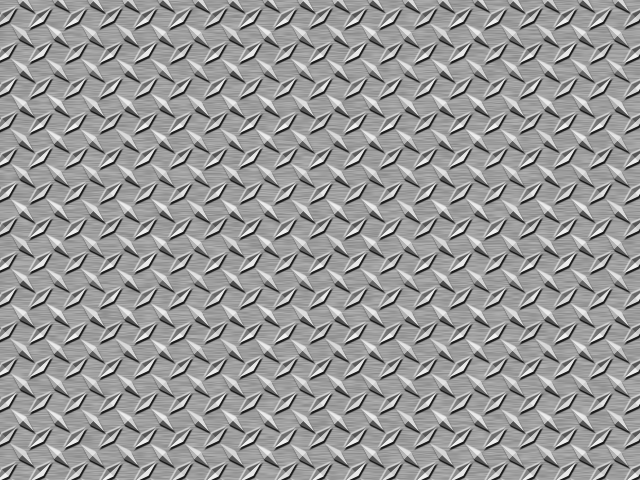
Reproduce this texture procedurally as a Shadertoy shader.

```glsl
// Brushed steel tread plate: two interleaved square lattices of raised
// lozenges, leaning opposite ways. Each stud is a four-facet pyramid with
// a lit rim and a cast shadow; stretched value noise makes the brushing.

#define ACROSS 18.29              // lattice cells across the canvas
#define STUD_SIZE vec2(.44, .14)  // half length and half width, in cells
#define SHADOW_SHIFT vec2(.028, -.058)
#define RIM_SHIFT vec2(-.025, .035)
#define STEEL .618
#define RIM_TONE .85
#define SHADOW_TONE .1
#define BRUSH_STRENGTH .15
#define FACET_VARIATION .12
#define JITTER .03
#define TIP_ROUNDING .012

float hash(vec2 p) {
    vec3 q = fract(p.xyx * vec3(.1031, .1030, .0973));
    q += dot(q, q.yzx + 33.33);
    return fract((q.x + q.y) * q.z);
}

float valueNoise(vec2 p) {
    vec2 i = floor(p), f = fract(p);
    f = f * f * (3. - 2. * f);
    return mix(mix(hash(i), hash(i + vec2(1, 0)), f.x),
               mix(hash(i + vec2(0, 1)), hash(i + vec2(1, 1)), f.x), f.y);
}

// Horizontal scratches of two lengths, centred on zero
float brushing(vec2 p) {
    float fine = valueNoise(p * vec2(4., 46.));
    float broad = valueNoise(p * vec2(2., 27.) + 71.);
    return .75 * fine + .25 * broad - .5;
}

// Coordinates along and across the stud's long axis
vec2 toAxis(vec2 p, vec2 axis) {
    return vec2(dot(p, axis), dot(p, vec2(-axis.y, axis.x)));
}

// Rhombus with slightly rounded corners
float lozenge(vec2 p) {
    vec2 q = sqrt(p * p + TIP_ROUNDING * TIP_ROUNDING);
    return dot(q - vec2(STUD_SIZE.x + TIP_ROUNDING, 0), normalize(STUD_SIZE.yx));
}

float coverage(float d, float softness) {
    return smoothstep(softness, -softness, d);
}

// Facet tones: x, y lie below the ridge and z, w above it, start to end
float facetTone(vec2 p, vec4 tones, vec2 id, float px) {
    vec4 wear = vec4(hash(id + 3.), hash(id + 17.),
                     hash(id + 29.), hash(id + 41.)) - .5;
    tones += FACET_VARIATION * wear;
    vec2 side = smoothstep(-px, px, p);
    return mix(mix(tones.x, tones.y, side.x),
               mix(tones.z, tones.w, side.x), side.y);
}

float addStuds(float tone, vec2 p, vec2 origin, vec2 axis, vec4 facets, float px) {
    vec2 cell = floor(p - origin + .5);
    vec2 id = mod(cell, 3.) + 10. * origin;  // variation recurs every 3 cells
    vec2 local = p - origin - cell;
    local -= JITTER * (vec2(hash(id), hash(id + 7.)) - .5);

    vec2 q = toAxis(local, axis);
    float body = lozenge(q);
    float shadow = lozenge(toAxis(local - SHADOW_SHIFT, axis));
    float rim = lozenge(toAxis(local - RIM_SHIFT, axis));

    // Soft contact shade, lit rim, cast shadow, then the stud itself
    tone *= 1. - .22 * coverage(shadow - .015, .035);
    tone = mix(tone, RIM_TONE, .9 * coverage(rim, max(.025, .7 * px)));
    tone = mix(tone, SHADOW_TONE, coverage(shadow, max(.022, .7 * px)));
    float face = facetTone(q, facets, id, .5 * px);
    face = mix(face, RIM_TONE, .4 * smoothstep(-.03, 0., body) * step(0., q.y));
    return mix(tone, face, coverage(body, .6 * px));
}

void mainImage(out vec4 fragColor, in vec2 fragCoord) {
    float px = ACROSS / iResolution.x;
    vec2 p = fragCoord * px;

    float grain = brushing(p);
    float tone = STEEL + BRUSH_STRENGTH * grain;

    // Studs rising to the right, then studs falling to the right
    tone = addStuds(tone, p, vec2(.155, .214), normalize(vec2(.31, .285)),
                    vec4(.89, .85, .50, .37), px);
    tone = addStuds(tone, p, vec2(.655, .698), normalize(vec2(.31, -.30)),
                    vec4(.70, .36, .89, .82), px);

    fragColor = vec4(vec3(clamp(tone + .03 * grain, 0., 1.)), 1.);
}
```
